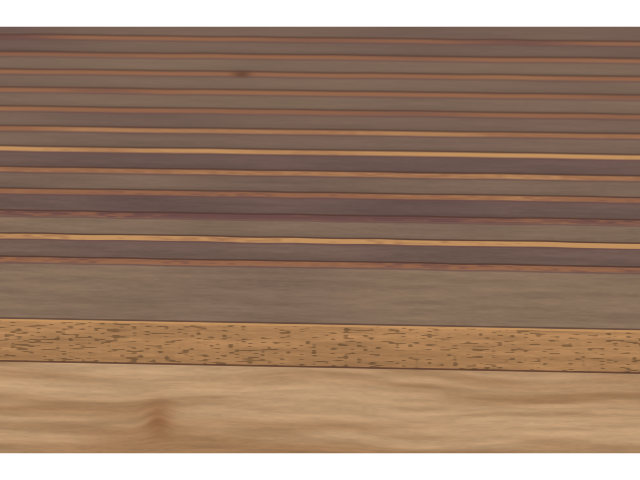
A Shadertoy shader for this texture:

```glsl
// Wooden slats receding from a front board, framed by white bands above and below.
// Twelve thin ridges follow a quadratic spacing law that stands in for perspective;
// layered stretched noise gives grain, pores, knots and tone changes.

const float RIDGES = 12.0;
const vec2 SHEET = vec2(768.0, 576.0);   // design units across the canvas

const vec3 WHITE = vec3(1.0);
const vec3 SLAT_DARK = vec3(0.41, 0.325, 0.305);
const vec3 SLAT_LIGHT = vec3(0.525, 0.435, 0.355);
const vec3 RIDGE_PLUM = vec3(0.42, 0.29, 0.28);
const vec3 RIDGE_RUST = vec3(0.59, 0.40, 0.29);
const vec3 RIDGE_GOLD = vec3(0.79, 0.59, 0.38);
const vec3 GAP = vec3(0.31, 0.20, 0.16);
const vec3 EDGE_WOOD = vec3(0.66, 0.49, 0.33);
const vec3 BOARD_TAN = vec3(0.62, 0.47, 0.335);
const vec3 BOARD_PALE = vec3(0.74, 0.60, 0.455);

// Tone of each slat and warmth of each ridge, far to near
const float SLAT_TONE[12] = float[](0.4, 0.65, 0.55, 0.75, 0.45, 0.5, 0.1, 0.55, 0.05, 0.8, 0.3, 0.85);
const float RIDGE_WARMTH[12] = float[](0.3, 0.4, 0.5, 0.4, 0.4, 0.65, 0.85, 0.65, 0.45, 0.1, 0.95, 0.45);

float hash(vec2 p) {
    vec3 q = fract(vec3(p.xyx) * 0.1031);
    q += dot(q, q.yzx + 33.33);
    return fract((q.x + q.y) * q.z);
}

float noise(vec2 p) {
    vec2 i = floor(p), f = fract(p);
    f = f * f * (3.0 - 2.0 * f);
    return mix(mix(hash(i), hash(i + vec2(1, 0)), f.x),
               mix(hash(i + vec2(0, 1)), hash(i + vec2(1, 1)), f.x), f.y);
}

// Fibres running along x, centred on zero
float grain(vec2 p) {
    return 0.5 * noise(p * vec2(0.012, 0.22)) + 0.3 * noise(p * vec2(0.05, 0.5))
         + 0.2 * noise(p * vec2(0.16, 0.75)) - 0.5;
}

// Soft-edged strip between rows a and b
float band(float y, float a, float b, float soft) {
    return smoothstep(a - soft, a + soft, y) * (1.0 - smoothstep(b - soft, b + soft, y));
}

float spot(vec2 p, vec2 centre, vec2 radius) {
    vec2 q = (p - centre) / radius;
    return exp(-dot(q, q));
}

// Spacing law of the ridges and its inverse
float ridgeRow(float n) { return 44.0 + n * (20.0 + 0.39 * n); }
float ridgeIndex(float row) { return (sqrt(400.0 + 1.56 * (row - 44.0)) - 20.0) / 0.78; }

vec3 slats(vec2 p, float px) {
    float index = ridgeIndex(p.y);
    float slat = clamp(floor(index), 0.0, RIDGES - 1.0);
    float ridge = clamp(floor(index + 0.5), 0.0, RIDGES - 1.0);
    float focus = smoothstep(80.0, 320.0, p.y);
    float soft = max(mix(1.9, 0.8, focus), 0.6 * px);

    // Flat faces, with cloudy tone and a shaded near side
    float cloud = noise(vec2(p.x * 0.006, slat * 7.3)) - 0.5;
    float tone = SLAT_TONE[int(slat)] + 0.35 * cloud;
    vec3 col = mix(SLAT_DARK, SLAT_LIGHT, tone);
    col *= 1.0 + grain(p) * mix(0.09, 0.2, focus);
    col *= 1.0 - 0.07 * smoothstep(0.5, 1.0, index - slat) * step(slat, RIDGES - 1.5);

    // Raised edge with a dark gap behind and a faint shadow in front
    float d = p.y - ridgeRow(ridge) + 0.8 * (noise(vec2(p.x * 0.02, ridge * 5.1)) - 0.5);
    float halfWidth = 2.0 + 0.09 * ridge;
    float warmth = RIDGE_WARMTH[int(ridge)] + 0.4 * (noise(vec2(p.x * 0.008, ridge * 9.7)) - 0.5);
    warmth += 0.35 * (noise(vec2(p.x * 0.09, p.y * 0.5)) - 0.5) * focus;
    vec3 lip = mix(RIDGE_PLUM, RIDGE_RUST, smoothstep(0.0, 0.45, warmth));
    lip = mix(lip, RIDGE_GOLD, smoothstep(0.45, 1.0, warmth));
    col = mix(col, GAP, 0.65 * band(d, -halfWidth - 1.8, -halfWidth + 0.4, soft));
    col = mix(col, RIDGE_PLUM, 0.6 * band(d, halfWidth, halfWidth + 2.0, soft));
    col = mix(col, lip, 0.9 * band(d, -halfWidth, halfWidth, soft));
    return mix(col, GAP, 0.6 * spot(p, vec2(290.0, 85.5), vec2(11.0, 3.5)));
}

// Narrow front rail, speckled with short dark pores
vec3 rail(vec2 p) {
    float pores = smoothstep(0.62, 0.9, noise(p * vec2(0.13, 0.6)));
    vec3 col = EDGE_WOOD * (1.0 + 0.28 * grain(p));
    col *= 1.0 - 0.25 * pores;
    return col * (1.03 - 0.06 * smoothstep(385.0, 433.0, p.y));
}

// Wide nearest board with wavy figure and a soft knot
vec3 board(vec2 p) {
    float knot = spot(p, vec2(190.0, 498.0), vec2(17.0, 20.0));
    vec2 bent = p + vec2(0.0, 16.0 * noise(p * vec2(0.008, 0.02)) + 9.0 * knot);
    float figure = 0.65 * noise(bent * vec2(0.005, 0.055)) + 0.35 * noise(bent * vec2(0.012, 0.16));
    float pale = figure - 0.3 * smoothstep(480.0, 544.0, p.y) + 0.1;
    vec3 col = mix(BOARD_TAN, BOARD_PALE, smoothstep(0.1, 0.75, pale));
    col *= 1.0 + 0.2 * grain(bent);
    return col * (1.0 - vec3(0.14, 0.22, 0.27) * knot);
}

void mainImage(out vec4 fragColor, in vec2 fragCoord) {
    vec2 uv = fragCoord / iResolution.xy;
    vec2 p = vec2(uv.x, 1.0 - uv.y) * SHEET;
    float px = SHEET.y / iResolution.y;
    float soft = 0.6 * px;

    // Rows tilt down to the right, more so when near
    vec2 wood = vec2(p.x, p.y - uv.x * (8.0 + 0.015 * p.y));

    vec3 col = slats(wood, px);
    col = mix(col, rail(wood), smoothstep(383.0 - soft, 383.0 + soft, wood.y));
    col = mix(col, board(wood), smoothstep(433.0 - soft, 433.0 + soft, wood.y));

    // Seams and the lit corner of the rail
    col = mix(col, GAP, 0.55 * band(wood.y, 380.5, 382.5, soft));
    col = mix(col, RIDGE_GOLD, 0.75 * band(wood.y, 382.5, 385.0, soft));
    col = mix(col, GAP, 0.75 * band(wood.y, 432.0, 434.0, soft));

    col = mix(WHITE, col, band(p.y, 32.0, 544.0, 0.5 * px));
    fragColor = vec4(col, 1.0);
}
```
